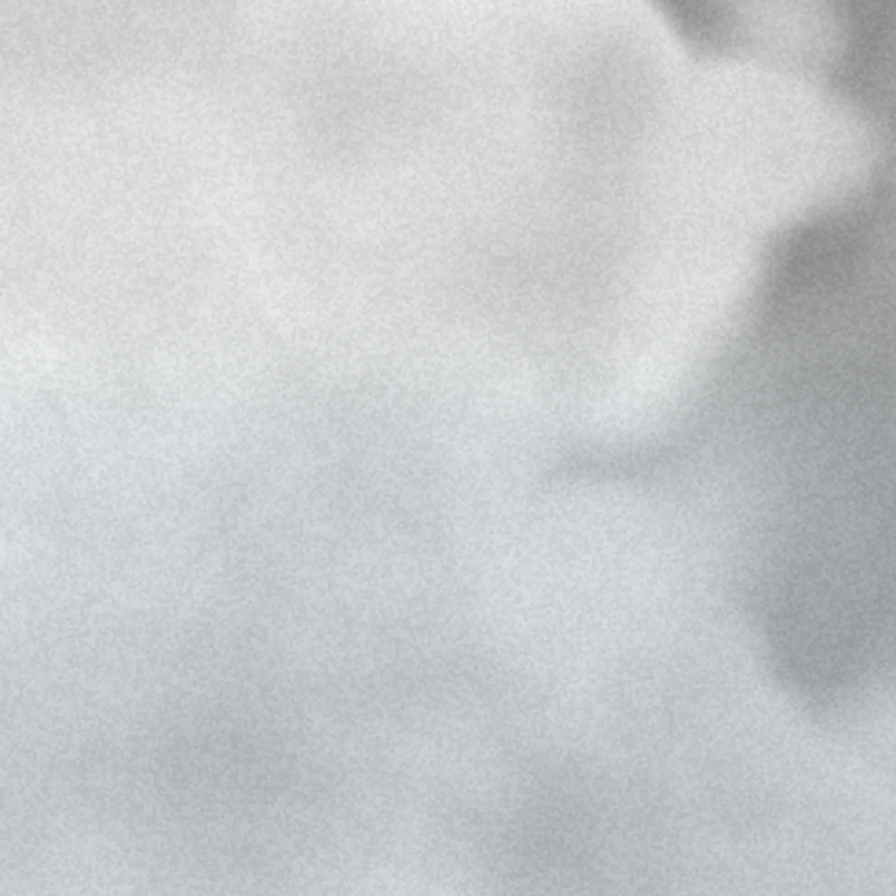
Reproduce this texture procedurally as a Shadertoy shader.

```glsl
const vec3 TINT_LOW = vec3(-0.013, 0.001, 0.010);
const vec3 TINT_HIGH = vec3(-0.005, 0.001, 0.006);
const float CLOUD_TOP = 0.850;
const float CLOUD_FOOT = 0.768;
const float GAP_LOW = 0.670;
const float GAP_HIGH = 0.580;
const float HOLLOW_DEPTH = 0.105;
const float MOTTLE = 0.23;
const float PUFF_SIZE = 0.22;
const float PUFF_SCALE = 6.5;
const float WARP = 0.10;
const float GRAIN = 0.062;
const float GRAIN_SCALE = 245.0;
const float VAPOUR_SHARPNESS = 6.0;
const float PUFF_SHARPNESS = 7.0;
const float GRAIN_SHARPNESS = 5.0;

vec2 hash2(vec2 p) {
    vec3 q = fract(p.xyx * vec3(0.1031, 0.1030, 0.0973));
    q += dot(q, q.yzx + 33.33);
    return fract((q.xx + q.yz) * q.zy);
}

// Smooth cellular noise: x = blended cell value, y = soft squared distance
vec2 cells(vec2 p, float sharpness) {
    vec2 base = floor(p);
    float total = 0.0, value = 0.0;
    for (int j = -1; j <= 1; j++)
    for (int i = -1; i <= 1; i++) {
        vec2 cell = base + vec2(i, j);
        vec2 toSeed = cell + hash2(cell) - p;
        float weight = exp(-sharpness * dot(toSeed, toSeed));
        total += weight;
        value += weight * hash2(cell + 57.0).x;
    }
    return vec2(value / total, -log(total) / sharpness);
}

// Layered vapour, centred on zero
float vapour(vec2 p) {
    const mat2 turn = mat2(0.8, 0.6, -0.6, 0.8);
    float sum = 0.0, gain = 0.5;
    for (int i = 0; i < 5; i++) {
        sum += gain * (cells(p, VAPOUR_SHARPNESS).x - 0.5);
        p = turn * p * 2.03 + 11.7;
        gain *= 0.48;
    }
    return sum;
}

float mass(vec2 p, vec2 centre, vec2 radius) {
    vec2 q = (p - centre) / radius;
    return exp(-dot(q, q));
}

// Wavy border between the cloud bank and the darker gap on the right
float bankEdge(float y) {
    return 0.87 - 0.10 * cos((y - 0.5) * 9.0)
         + 0.3 * (1.0 - smoothstep(0.0, 0.38, y));
}

void mainImage(out vec4 fragColor, in vec2 fragCoord) {
    vec2 uv = fragCoord / iResolution.xy;

    // Drifting distortion
    vec2 drift = vec2(vapour(uv * 4.0 + 3.1), vapour(uv * 4.0 + 27.4));
    vec2 p = uv + WARP * drift;
    float mottle = vapour(p * 3.2 + 8.0);

    // Cloud body, paler towards the top and right
    float rise = smoothstep(0.0, 0.62, p.y + 0.25 * (p.x - 0.5));
    float tone = mix(CLOUD_FOOT, CLOUD_TOP, rise) + MOTTLE * mottle;

    // Shaded hollows
    float hollow = mass(p, vec2(0.27, 0.17), vec2(0.13, 0.14))
                 + 0.5 * mass(p, vec2(0.43, 0.27), vec2(0.12, 0.09))
                 + 0.5 * mass(p, vec2(0.58, 0.07), vec2(0.13, 0.08))
                 + 0.75 * mass(p, vec2(0.65, 0.87), vec2(0.08, 0.14));
    tone -= HOLLOW_DEPTH * hollow;

    // Billowing border with a lit rim
    float billow = 0.05 - cells(p * PUFF_SCALE + 4.0, PUFF_SHARPNESS).y;
    float beyond = p.x - bankEdge(p.y) - PUFF_SIZE * billow + 0.08 * mottle;
    float upper = smoothstep(0.45, 0.75, uv.y);
    float softness = mix(0.14, 0.08, upper);
    tone += 0.025 * upper * exp(-pow((beyond + 0.12) / 0.09, 2.0));

    // Gap behind the bank
    float gap = mix(GAP_LOW, GAP_HIGH, smoothstep(0.45, 0.9, uv.y)) + 0.2 * mottle;
    tone = mix(tone, gap, smoothstep(-softness, softness, beyond));

    // Fine grain
    float grain = cells(uv * GRAIN_SCALE, GRAIN_SHARPNESS).x - 0.5;
    tone += GRAIN * grain;

    vec3 tint = mix(TINT_LOW, TINT_HIGH, smoothstep(0.2, 0.9, uv.y));
    fragColor = vec4(clamp(tone + tint, 0.0, 1.0), 1.0);
}
```
